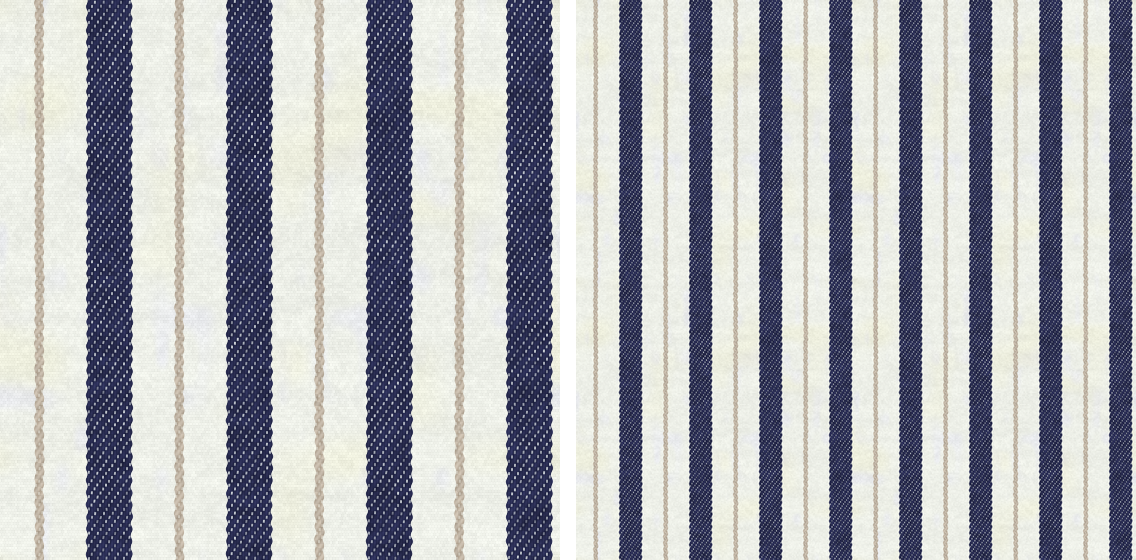
Left: one tile. Right: repeated 2 by 2.
This texture is drawn by a Shadertoy shader. Its source:

```glsl
// Cream woven cloth with four navy twill stripes and four thin tan cords.

const float TAU = 6.2831853;
const vec2 THREADS = vec2(192.0, 138.0); // warp columns, weft rows

float hash(vec2 p) {
    vec3 q = fract(vec3(p.xyx) * 0.1031);
    q += dot(q, q.yzx + 33.33);
    return fract((q.x + q.y) * q.z);
}

// Value noise that wraps after `period` cells.
float noise(vec2 uv, vec2 period) {
    vec2 p = uv * period, i = floor(p), f = fract(p);
    f = f * f * (3.0 - 2.0 * f);
    float a = hash(mod(i, period));
    float b = hash(mod(i + vec2(1, 0), period));
    float c = hash(mod(i + vec2(0, 1), period));
    float d = hash(mod(i + vec2(1, 1), period));
    return mix(mix(a, b, f.x), mix(c, d, f.x), f.y);
}

// Fine cream weave with faint yellow and lilac staining.
vec3 creamCloth(vec2 uv) {
    vec2 grain = uv * vec2(192.0, 208.0);
    grain.x += 0.5 * mod(floor(grain.y), 2.0);
    vec2 cell = mod(floor(grain), vec2(192.0, 208.0));
    vec2 local = fract(grain) - 0.5;
    float knot = 1.0 - smoothstep(0.2, 0.7, length(local));
    float light = 0.905 + 0.035 * knot + 0.04 * (hash(cell) - 0.5);
    light += 0.025 * (noise(uv, vec2(5, 44)) - 0.5);
    light += 0.025 * (noise(uv, vec2(64, 90)) - 0.5);
    vec3 color = light + vec3(0.003, 0.012, -0.018);
    color -= vec3(0.0, 0.005, 0.045) * smoothstep(0.6, 1.0, noise(uv + 0.37, vec2(9, 11)));
    color += vec3(-0.015, -0.018, 0.025) * smoothstep(0.65, 1.0, noise(uv + 0.71, vec2(28, 14)));
    return color;
}

void mainImage(out vec4 fragColor, in vec2 fragCoord) {
    vec2 uv = fragCoord / iResolution.xy;
    float soft = 0.65 * THREADS.x / iResolution.x;

    // Slightly uneven threads
    vec2 thread = uv * THREADS;
    thread.x += 0.35 * (noise(uv, vec2(16, 60)) - 0.5);
    thread.y += 0.5 * (noise(uv + 0.5, vec2(40, 24)) - 0.5);
    vec2 cell = floor(thread), local = fract(thread) - 0.5;
    float random = hash(mod(cell, THREADS) + 7.0);
    float column = mod(thread.x, 48.0);
    float diagonal = TAU * (thread.x - thread.y) / 3.0;

    // White weft showing on every third thread of the twill
    vec2 q = local - 0.12 * vec2(local.y, 0.0);
    float dotDist = length(max(abs(q) - vec2(0.17, 0.2), 0.0)) - 0.14;
    float isWeft = 1.0 - step(0.5, mod(cell.x - cell.y + 0.5, 3.0) - 0.5);
    float weft = isWeft * (1.0 - smoothstep(-soft, soft, dotDist));
    float wear = noise(uv, vec2(24, 16));

    // Navy stripe: shaded floats, pale dots, scalloped edge
    float floatShade = 0.5 - 0.3 * cos(diagonal) + 0.2 * cos(TAU * local.x);
    vec3 navy = mix(vec3(0.09, 0.105, 0.23), vec3(0.18, 0.19, 0.335), floatShade);
    navy *= 0.84 + 0.18 * random + 0.22 * noise(uv, vec2(32, 48));
    float dotLight = weft * mix(0.6, 1.0, random) * mix(0.75, 1.1, wear);
    navy = mix(navy, vec3(0.84, 0.86, 0.87), min(dotLight, 1.0));
    float navyDist = abs(column - 37.5) - 7.7 + 0.3 * cos(TAU * thread.y / 3.0);

    // Tan cord: slanted strands with cream glints
    float strand = 0.5 - 0.5 * cos(diagonal);
    vec3 tan_ = mix(vec3(0.68, 0.625, 0.555), vec3(0.79, 0.745, 0.685), strand);
    tan_ *= 0.95 + 0.1 * random;
    tan_ = mix(tan_, vec3(0.9, 0.89, 0.85), 0.65 * weft);
    float cordShift = 0.25 * sin(TAU * thread.y / 3.0);
    float tanDist = abs(column - 13.5 - cordShift) - 1.45;

    // Layers
    vec3 color = creamCloth(uv);
    color = mix(color, tan_, 1.0 - smoothstep(-soft, soft, tanDist));
    color = mix(color, navy, 1.0 - smoothstep(-soft, soft, navyDist));
    fragColor = vec4(clamp(color, 0.0, 1.0), 1.0);
}
```
